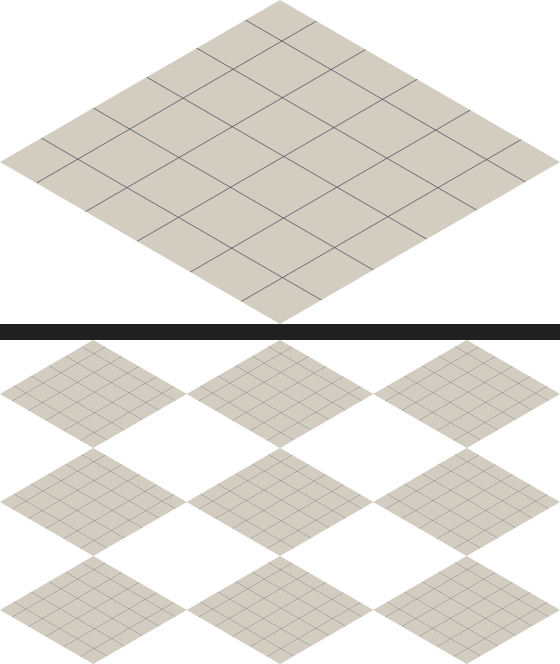
Top, the tile; bottom, the same tile 3 across and 3 down.
Give the GLSL for this pattern, as a Shadertoy shader.

```glsl
// One isometric floor slab: a rhombus that spans the canvas, crossed by two
// families of five thin joints. The slab becomes a unit square in sheared
// coordinates, where a loop places the joints with a slight drift in spacing.

const vec3 PAPER = vec3(1.0);
const vec3 STONE = vec3(0.828, 0.800, 0.757);
const vec3 JOINT = vec3(0.30, 0.32, 0.36);

const int JOINTS_PER_SIDE = 2;                  // joints either side of the middle one
const float JOINT_WIDTH = 0.0021;               // in canvas heights
const vec2 MIDDLE = vec2(0.4927, 0.482);        // middle joint of each family
const vec2 PITCH = vec2(0.1828, 0.1822);        // spacing of each family
const vec2 DRIFT = vec2(0.0050, 0.0064);        // unevenness of the spacing
const vec2 DRIFT_PHASE = vec2(-0.64, -1.17);
const float HALF_PI = 1.5707963;

// Share of a pixel covered by a line whose centre lies at the given distance.
vec2 lineCoverage(vec2 dist, float width, float pixel) {
    vec2 high = min(dist + 0.5 * pixel, vec2(0.5 * width));
    vec2 low = max(dist - 0.5 * pixel, vec2(-0.5 * width));
    return clamp((high - low) / pixel, 0.0, 1.0);
}

// Position of joint k in both families.
vec2 jointPosition(float k) {
    return MIDDLE + PITCH * k + DRIFT * sin(HALF_PI * k + DRIFT_PHASE);
}

void mainImage(out vec4 fragColor, in vec2 fragCoord) {
    // Wrapped cell, centred on the slab
    vec2 p = fract(fragCoord / iResolution.xy) - 0.5;
    float pixel = 1.0 / iResolution.y;

    // Sheared coordinates: 0 at the upper edges, 1 at the lower edges
    vec2 slab = vec2(p.x - p.y, -p.x - p.y) + 0.5;
    float toHeights = 1.0 / length(vec2(iResolution.y / iResolution.x, 1.0));

    // Rhombus outline
    float edge = (abs(p.x) + abs(p.y) - 0.5) * toHeights;
    float inside = clamp(0.5 - edge / pixel, 0.0, 1.0);

    // Joints of both families
    vec2 joints = vec2(0.0);
    for (int k = -JOINTS_PER_SIDE; k <= JOINTS_PER_SIDE; k++) {
        vec2 dist = (slab - jointPosition(float(k))) * toHeights;
        joints = max(joints, lineCoverage(dist, JOINT_WIDTH, pixel));
    }
    float joint = 1.0 - (1.0 - joints.x) * (1.0 - joints.y);

    vec3 floorColour = mix(STONE, JOINT, joint);
    fragColor = vec4(mix(PAPER, floorColour, inside), 1.0);
}
```
